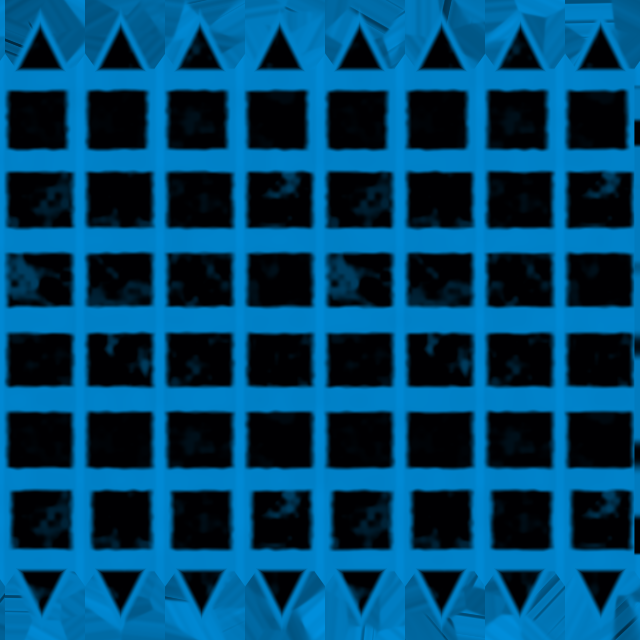
Write a WebGL 1 fragment shader that draws this pattern.

```glsl
precision highp float;
// A blue lattice of eight columns: six rows of soft black windows, closed above
// and below by a row of black triangles set among streaked facets. Distances to
// each opening give the bars; value noise adds smudges repeating every four cells.

uniform vec2 u_resolution;

float hash(vec2 p) {
    vec3 q = fract(p.xyx * 0.1031);
    q += dot(q, q.yzx + 33.33);
    return fract((q.x + q.y) * q.z);
}

float noise(vec2 p) {
    vec2 i = floor(p), f = fract(p);
    f = f * f * (3.0 - 2.0 * f);
    return mix(mix(hash(i), hash(i + vec2(1.0, 0.0)), f.x),
               mix(hash(i + vec2(0.0, 1.0)), hash(i + vec2(1.0, 1.0)), f.x), f.y);
}

// Faint stains; their strength follows the diagonals of a four by four block.
float smudge(vec2 p) {
    vec2 block = mod(p, 4.0), cell = floor(block);
    float diagonal = mod(cell.x - cell.y + 4.0, 4.0);
    float strength = diagonal == 1.0 ? 1.0 : (diagonal == 0.0 ? 0.25 : 0.55);
    if (cell.y == 1.0) strength *= 0.25;
    float n = 0.65 * noise(block * 5.0 + 7.0) + 0.35 * noise(block * 11.0 + 31.0);
    return 0.24 * strength * smoothstep(0.5, 0.85, n);
}

// Polygonal patches around scattered seeds, each streaked in its own direction.
float facets(vec2 q, vec2 id) {
    float total = 0.0, sum = 0.0;
    for (int i = 0; i < 7; i++) {
        vec2 key = id * 17.0 + float(i) * vec2(3.0, 5.0) + 11.0;
        vec2 seed = vec2(hash(key), hash(key + 41.0));
        vec2 across = normalize(vec2(hash(key + 73.0), hash(key + 97.0)) - 0.503);
        float line = noise(vec2(dot(q - seed, across) * 16.0 + 40.0, hash(key) * 50.0));
        float shade = mix(0.34, 0.54, hash(key + 59.0)) + 0.07 * (line - 0.5);
        shade -= 0.22 * smoothstep(0.75, 0.95, line) * step(0.6, hash(key + 23.0));
        float weight = exp(-70.0 * distance(q, seed));
        total += weight;
        sum += weight * shade;
    }
    return sum / max(total, 1e-30);
}

// Solid bar coverage around a rectangular window.
float windowFrame(vec2 p) {
    float row = floor(p.y);
    float shift = row == 1.0 ? -0.035 : (row == 6.0 ? 0.02 : 0.0);
    vec2 q = abs(fract(p) - 0.5 - vec2(shift, 0.0));
    float outer = step(2.0, abs(row - 3.5));
    vec2 halfSize = vec2(mix(0.408, 0.37, outer), 0.325 + 0.016 * abs(row - 3.5));
    q += 0.022 * (vec2(noise(p * 13.0), noise(p * 9.0 + 50.0)) - 0.5);
    vec2 open = 1.0 - smoothstep(vec2(-0.055, -0.035), vec2(0.055, 0.035), q - halfSize);
    return 1.0 - open.x * open.y;
}

void main() {
    vec2 uv = gl_FragCoord.xy / u_resolution;
    vec2 p = 8.0 * vec2(uv.x, 1.0 - uv.y);
    float fromMiddle = abs(p.y - 4.0);

    // Bars, a little brighter along the uprights
    float upright = smoothstep(0.42, 0.48, abs(fract(p.x) - 0.5));
    float bar = 0.507 + 0.025 * upright + 0.015 * (noise(p * 4.0) - 0.5);
    float cover;

    if (fromMiddle < 3.0) {
        cover = windowFrame(p);
    } else {
        // Triangles point away from the middle; height runs from base to apex
        float height = fromMiddle - 3.135;
        float end = step(4.0, p.y);
        float lean = 0.03 * (hash(vec2(floor(p.x), end + 5.0)) - 0.5);
        float side = 0.89 * (abs(fract(p.x) - 0.51 - lean) - 0.27 + 0.505 * height);
        float edge = max(side, -height);
        cover = smoothstep(-0.04, 0.04, edge);

        // Facets begin past a bright rim and a small peak at each tile seam
        float tileX = p.x - 0.065;
        float peak = max(0.0, 0.19 - 1.4 * (0.5 - abs(fract(tileX) - 0.5)));
        float patchMask = smoothstep(-0.01, 0.02, height - peak)
                        * smoothstep(0.05, 0.12, side);
        vec2 q = vec2(fract(tileX), height + 0.05);
        bar = mix(bar, facets(q, vec2(floor(tileX) + 2.0, end)), patchMask);
    }

    float level = mix(smudge(p), bar, cover);

    // Worn sliver down the right border of the window rows
    float sliver = smoothstep(7.92, 7.94, p.x) * (1.0 - smoothstep(2.9, 2.95, fromMiddle));
    float wear = smoothstep(0.3, 0.6, noise(vec2(3.0, p.y * 3.0)));
    level = mix(level, 0.48 * wear, sliver);

    gl_FragColor = vec4(0.0, level, 1.53 * level + 0.008, 1.0);
}
```
